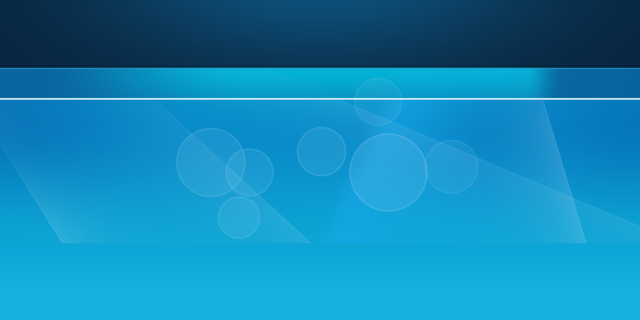
Write a Shadertoy shader that draws this background.

```glsl
// Blue web banner: dark header, cyan band, slanted glass beams and pale bubbles.

const vec3 NAVY = vec3(0.03, 0.135, 0.235);
const vec3 HEADER_GLOW = vec3(0.05, 0.31, 0.47);
const vec3 DEEP_BLUE = vec3(0.02, 0.455, 0.725);
const vec3 MID_BLUE = vec3(0.025, 0.535, 0.785);
const vec3 AQUA = vec3(0.045, 0.645, 0.83);
const vec3 FLOOR_BLUE = vec3(0.085, 0.69, 0.87);
const vec3 CYAN = vec3(0.015, 0.72, 0.85);
const vec3 BAND_SIDE = vec3(0.035, 0.37, 0.59);
const vec3 PALE = vec3(0.55, 0.80, 0.92);
const vec3 SKY = vec3(0.10, 0.67, 0.93);

const float HEADER_Y = 0.788;
const float BAND_Y = 0.691;
const float PANEL_Y = 0.240;

// Soft elliptical spot, 1 at its centre.
float glow(vec2 p, vec2 center, vec2 radius) {
    vec2 q = (p - center) / radius;
    return exp(-dot(q, q));
}

// Signed distance to the line a-b, positive on the right of its direction.
float lineSide(vec2 p, vec2 a, vec2 b) {
    vec2 dir = normalize(b - a);
    return dot(p - a, vec2(dir.y, -dir.x));
}

// Antialiased thin stroke around distance zero.
float stroke(float d, float halfWidth, float px) {
    return 1.0 - smoothstep(halfWidth - 0.5 * px, halfWidth + px, abs(d));
}

// Sheet of light with a crisp edge that fades away from it.
vec3 addBeam(vec3 col, float d, float width, float strength, float px) {
    float sheet = smoothstep(-px, px, d) * exp(-max(d, 0.0) / width);
    col = mix(col, PALE, sheet * strength);
    return mix(col, PALE, stroke(d, 0.0012, px) * strength * 0.8);
}

// Translucent disc with a brighter rim.
vec3 addBubble(vec3 col, vec2 p, vec3 disc, float strength, float px) {
    float d = length(p - disc.xy) - disc.z;
    float fill = 1.0 - smoothstep(-px, px, d);
    col = mix(col, PALE, fill * strength);
    return mix(col, PALE, stroke(d + 0.002, 0.0015, px) * strength * 1.4);
}

vec3 headerColor(vec2 p) {
    vec3 col = mix(NAVY, HEADER_GLOW, 0.85 * glow(p, vec2(1.0, 1.06), vec2(0.70, 0.21)));
    col += vec3(0.008, 0.045, 0.06) * glow(p, vec2(1.0, 0.85), vec2(0.75, 0.3));
    return col * mix(0.8, 1.0, smoothstep(HEADER_Y, HEADER_Y + 0.012, p.y));
}

vec3 panelColor(vec2 p, float px) {
    // Vertical wash, deeper towards both sides
    float sides = smoothstep(0.35, 1.0, abs(p.x - 1.0));
    float rise = smoothstep(PANEL_Y - 0.02, 0.62, p.y);
    vec3 col = mix(AQUA, mix(MID_BLUE, DEEP_BLUE, sides), rise);
    col = mix(col, CYAN, 0.55 * glow(p, vec2(1.02, 0.80), vec2(0.60, 0.14)));

    // Blurred shaft to the right of a soft diagonal
    float shaft = -lineSide(p, vec2(1.25, 0.786), vec2(1.0, PANEL_Y));
    float shaftMask = smoothstep(-0.04, 0.07, shaft) * exp(-max(shaft, 0.0) / 0.26);
    col = mix(col, SKY, 0.65 * shaftMask);
    col = mix(col, DEEP_BLUE, 0.40 * glow(p, vec2(1.52, 0.58), vec2(0.16, 0.15)));

    // Crisp beams
    float low = 1.0 - smoothstep(0.30, 0.76, p.y);
    float lowLeft = 1.0 - smoothstep(0.22, 0.55, p.y);
    float left = lineSide(p, vec2(0.195, PANEL_Y), vec2(0.013, 0.531));
    float diagonal = lineSide(p, vec2(0.40, 0.766), vec2(0.971, PANEL_Y));
    float longEdge = lineSide(p, vec2(0.828, 0.786), vec2(2.0, 0.292));
    float right = lineSide(p, vec2(1.667, 0.786), vec2(1.831, PANEL_Y));
    col = addBeam(col, left, 0.11, 0.06 + 0.20 * lowLeft, px);
    col = addBeam(col, diagonal, 0.13, 0.05 + 0.14 * low, px);
    col = addBeam(col, longEdge, 0.10, 0.14, px);
    col = addBeam(col, right, 0.09, 0.26 * smoothstep(0.84, 0.55, p.y), px);
    return col;
}

vec3 bandColor(vec2 p, vec3 panel) {
    float center = smoothstep(0.10, 0.75, p.x) * (1.0 - smoothstep(1.64, 1.76, p.x));
    float top = smoothstep(BAND_Y - 0.03, HEADER_Y, p.y);
    vec3 tint = mix(BAND_SIDE, mix(vec3(0.03, 0.56, 0.74), CYAN, top), center);
    return mix(panel, tint, 0.78);
}

void mainImage(out vec4 fragColor, in vec2 fragCoord) {
    vec2 p = fragCoord / iResolution.y;
    p.x *= 2.0 * iResolution.y / iResolution.x;
    float px = 1.0 / iResolution.y;

    // Floor, panel and band
    vec3 ground = mix(FLOOR_BLUE, vec3(0.05, 0.645, 0.835), smoothstep(0.08, PANEL_Y, p.y));
    vec3 panel = panelColor(p, px);
    panel = mix(panel, bandColor(p, panel), smoothstep(BAND_Y - px, BAND_Y + px, p.y));

    // Bubbles: centre and radius
    vec3 bubbles[7] = vec3[7](
        vec3(0.659, 0.492, 0.108), vec3(0.780, 0.461, 0.075), vec3(0.747, 0.320, 0.066),
        vec3(1.005, 0.526, 0.077), vec3(1.214, 0.461, 0.122), vec3(1.411, 0.479, 0.084),
        vec3(1.182, 0.682, 0.075));
    for (int i = 0; i < 7; i++) {
        float strength = i == 4 ? 0.17 : (i > 4 ? 0.09 : 0.13);
        panel = addBubble(panel, p, bubbles[i], strength, px);
    }
    vec3 col = mix(ground, panel, smoothstep(PANEL_Y - px, PANEL_Y + px, p.y));

    // Header and dividing lines
    col = mix(col, headerColor(p), smoothstep(HEADER_Y - px, HEADER_Y + px, p.y));
    col = mix(col, vec3(0.20, 0.62, 0.78), 0.6 * stroke(p.y - HEADER_Y + 0.002, 0.0012, px));
    col = mix(col, vec3(0.88, 0.95, 0.96), stroke(p.y - BAND_Y, 0.0018, px));
    fragColor = vec4(col, 1.0);
}
```
